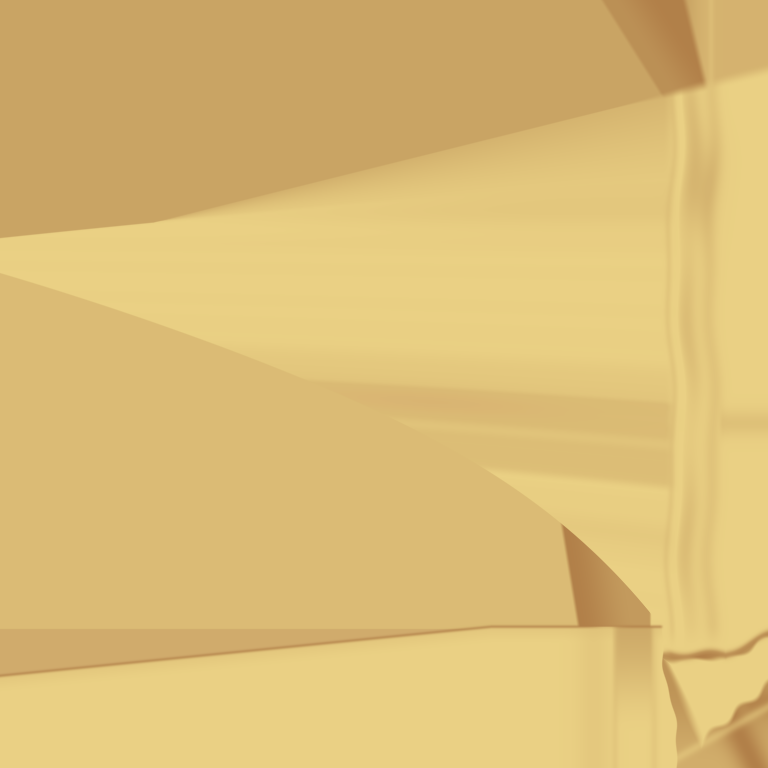
A three.js fragment shader for this background:

```glsl
// Folded golden planes: a fan of soft streaks, a fluted column and a joint at its foot.
varying vec2 vUv;

float edge(float d, float soft) {
  return smoothstep(-soft, soft, d);
}

float bump(float x, float center, float width) {
  float t = (x - center) / width;
  return exp(-t * t);
}

// Signed distance to the line a-b, positive on its left
float side(vec2 p, vec2 a, vec2 b) {
  vec2 d = normalize(b - a);
  return d.x * (p.y - a.y) - d.y * (p.x - a.x);
}

void main() {
  vec2 p = vUv;
  float x = p.x, y = p.y;
  const float AA = 0.0012;
  vec3 cream = vec3(0.916, 0.815, 0.516);
  vec3 sand = vec3(0.857, 0.735, 0.457);
  vec3 tan1 = vec3(0.788, 0.643, 0.392);
  vec3 rust = vec3(0.695, 0.500, 0.285);

  // Fan of streaks, spreading from the left
  float q = y - (0.86 - x) * 0.32 * (0.70 - y);
  float shade = 0.5 * smoothstep(0.555, 0.48, q) * edge(q - 0.425, 0.008);
  shade += 0.5 * edge(0.476 - q, 0.005) * edge(q - 0.434, 0.012);
  shade += 0.85 * edge(0.418 - q, 0.012) * edge(q - 0.366, 0.008);
  shade += 0.3 * smoothstep(0.37, 0.29, q) * smoothstep(0.25, 0.30, q);
  shade += 0.32 * bump(q, 0.425, 0.018);
  shade += 0.45 * bump(q, 0.735, 0.04) * smoothstep(0.15, 0.75, x);
  shade += 0.04 * sin(q * 150.0) + 0.03 * sin(q * 67.0 + 1.0);
  shade *= 1.0 - edge(x - 0.875, 0.01);
  shade += 0.75 * bump(y, 0.449, 0.017) * edge(x - 0.938, 0.004);
  vec3 col = mix(cream, sand, clamp(shade, 0.0, 1.0));
  col = mix(col, vec3(0.85, 0.695, 0.445),
    0.7 * bump(q, 0.455, 0.016) * bump(x, 0.56, 0.16));

  // Upper slanted fold
  float lower = 0.69 + x * (0.105 - 0.019 * x);
  float upper = 0.709 + (x - 0.195) * 0.2485;
  float rise = clamp((y - lower) / max(upper - lower, 0.002), 0.0, 1.0);
  vec3 fold = mix(cream, sand, 0.35 + 0.6 * rise);
  fold = mix(fold, tan1, 0.65 * rise * rise * (1.0 - 0.6 * x));
  col = mix(col, fold, edge(y - lower, 0.003) * (1.0 - edge(x - 0.875, 0.012)));

  // Fluted column
  float sway = 0.004 * sin(y * 17.0) + 0.002 * sin(y * 41.0);
  float c = x - sway;
  float flute = 0.7 * bump(c, 0.898, 0.012) * (0.65 + 0.35 * sin(y * 23.0 + 1.0));
  flute += 0.45 * bump(c, 0.926, 0.010) + 0.35 * bump(c, 0.873, 0.004);
  flute += 0.8 * bump(y, 0.755, 0.06) * bump(c, 0.912, 0.022);
  flute -= 0.3 * bump(c, 0.884, 0.004);
  col = mix(col, mix(sand, tan1, 0.3), clamp(flute, 0.0, 1.0) * edge(y - 0.17, 0.02));

  // Plane above the fan, with a dark slanting strip
  vec3 top = mix(tan1, vec3(0.835, 0.70, 0.435), edge(x - 0.905, 0.015));
  float stripL = side(p, vec2(0.784, 1.0), vec2(0.862, 0.876));
  float stripR = side(p, vec2(0.918, 0.893), vec2(0.892, 1.0));
  vec3 strip = mix(vec3(0.735, 0.565, 0.335), rust, smoothstep(0.01, 0.065, stripL));
  top = mix(top, strip, edge(stripL, 0.003) * edge(stripR, 0.005));
  top = mix(top, cream, 0.3 * bump(x, 0.926, 0.004));
  float roof = max(lower, upper);
  float soft = AA + 0.008 * smoothstep(0.80, 0.92, x);
  col = mix(col, top, edge(y - roof, soft));

  // Flat plane under the curved rim, with a shadowed wedge at its right
  float rim = 0.6445 - x * (0.295 + 0.13 * x + 0.27 * pow(x, 5.0));
  vec3 flatCol = mix(sand, vec3(0.816, 0.670, 0.425), edge(0.181 - y, AA));
  float wedge = side(p, vec2(0.754, 0.18), vec2(0.732, 0.314));
  vec3 wedgeCol = mix(rust, vec3(0.765, 0.605, 0.365), smoothstep(0.0, 0.075, -wedge));
  flatCol = mix(flatCol, wedgeCol, edge(-wedge, 0.003));
  col = mix(col, flatCol, edge(rim - y, AA) * edge(0.847 - x, 0.002));

  // Dark ground at the lower right
  float crease = 0.148 + 0.45 * max(x - 0.945, 0.0) + 0.003 * sin(x * 90.0);
  vec3 ground = mix(vec3(0.745, 0.58, 0.34), vec3(0.82, 0.68, 0.42), smoothstep(0.11, 0.0, y));
  float leg = side(p, vec2(0.985, 0.0), vec2(0.95, 0.07));
  ground = mix(ground, rust, bump(leg, 0.0, 0.020));
  ground = mix(ground, rust, 0.8 * bump(y, 0.085, 0.016) * edge(x - 0.97, 0.01));
  ground = mix(ground, cream, 0.5 * bump(side(p, vec2(0.88, 0.012), vec2(0.93, 0.04)), 0.0, 0.006));
  col = mix(col, ground, edge(crease - y, 0.004) * edge(x - 0.86, AA));

  // Pale joint
  float wobble = 0.004 * sin(x * 110.0 + y * 70.0);
  float joint = min(side(p, vec2(0.864, 0.138), vec2(0.914, 0.038)),
                    side(p, vec2(0.918, 0.038), vec2(1.0, 0.108)));
  joint = min(joint, crease - 0.006 - y) + wobble;
  col = mix(col, cream, edge(joint, 0.004));
  col = mix(col, rust, 0.65 * bump(y, crease, 0.005) * edge(x - 0.868, 0.008));

  // Lower slab with a rounded, shaded flute
  float slabTop = min(0.12 + 0.1 * x, 0.184);
  float slabEnd = 0.863 + 0.018 * smoothstep(0.14, 0.05, y) + 0.001 * sin(y * 130.0);
  float slab = edge(slabTop - y, AA) * edge(slabEnd - x, AA);
  vec3 slabCol = mix(cream, sand, 0.4 * smoothstep(0.022, 0.0, slabTop - y));
  slabCol = mix(slabCol, sand, 0.4 * bump(x, 0.773, 0.022));
  float flutePart = edge(x - 0.80, 0.004) * edge(0.850 - x, 0.004) * edge(y - 0.018, 0.012);
  slabCol = mix(slabCol, tan1, 0.85 * flutePart * smoothstep(0.045, 0.19, y));
  slabCol = mix(slabCol, sand, 0.4 * (bump(x, 0.801, 0.004) + bump(x, 0.852, 0.005)));
  col = mix(col, slabCol, slab);
  float seam = bump(y, slabTop, 0.0022) * edge(0.862 - x, 0.003);
  col = mix(col, rust, 0.65 * seam * (1.0 - 0.7 * bump(x, 0.79, 0.018)));

  gl_FragColor = vec4(col, 1.0);
}
```
